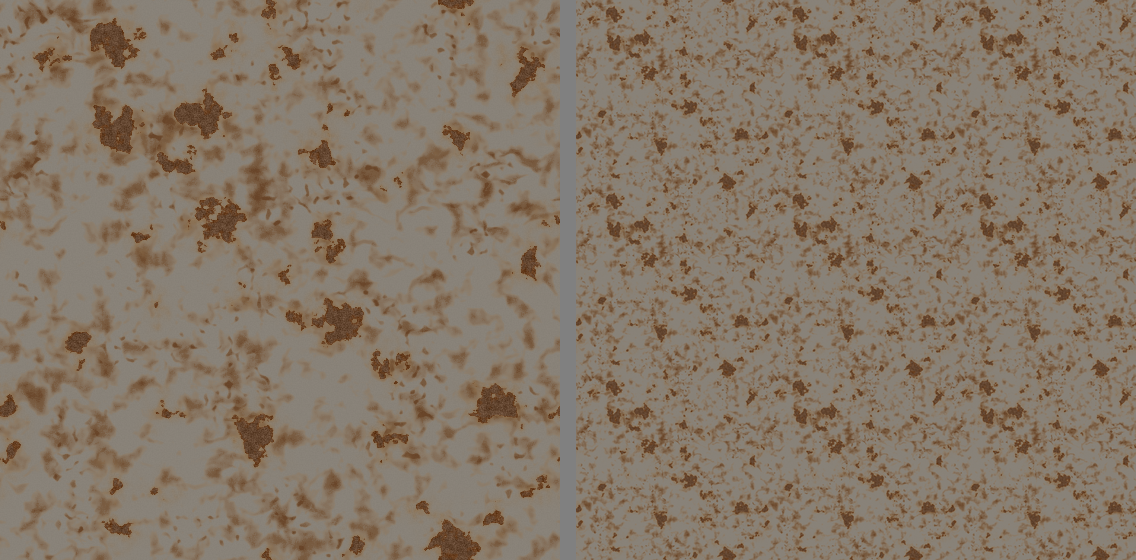
Left, the tile; right, the same tile 3 across and 3 down.
Give the GLSL for this texture, as a WebGL 1 fragment shader.

```glsl
precision highp float;
// Draws a tiling sheet of grey metal with soft brown stains and ragged rust patches.
uniform vec2 u_resolution;

// Colours
const vec3 METAL = vec3(0.535, 0.510, 0.473);
const vec3 WARM_METAL = vec3(0.548, 0.490, 0.420);
const vec3 TAN_STAIN = vec3(0.520, 0.440, 0.360);
const vec3 BROWN_STAIN = vec3(0.470, 0.355, 0.250);
const vec3 DEEP_STAIN = vec3(0.410, 0.270, 0.160);
const vec3 RUST_HALO = vec3(0.560, 0.445, 0.310);
const vec3 RUST = vec3(0.385, 0.270, 0.185);
const vec3 RUST_RIM = vec3(0.420, 0.255, 0.130);

// Feature counts across the canvas (whole numbers, so everything wraps)
const float REGION_COUNT = 5.0;
const float BLOTCH_COUNT = 25.0;
const float SPECK_COUNT = 72.0;
const float GRAIN_COUNT = 384.0;
const vec2 STREAK_COUNT = vec2(18.0, 66.0);
const float LARGE_PATCH_GRID = 6.0;
const float SMALL_PATCH_GRID = 13.0;

// Sizes in canvas units, and strengths
const vec2 LARGE_RADIUS = vec2(0.016, 0.041);
const vec2 SMALL_RADIUS = vec2(0.004, 0.013);
const float LARGE_CHANCE = 0.31;
const float SMALL_CHANCE = 0.20;
const float PATCH_WARP = 0.028;
const float PATCH_RAGGED = 0.034;
const float HALO_WIDTH = 0.011;
const float EDGE_SOFTNESS = 0.0015;

vec2 hash2(vec2 cell) {
  vec3 q = fract(cell.xyx * vec3(0.1031, 0.1030, 0.0973));
  q += dot(q, q.yzx + 33.33);
  return fract((q.xx + q.yz) * q.zy);
}

// Gradient noise that wraps after "period" cells, roughly -0.7 to 0.7
float cornerSlope(vec2 cell, vec2 offset, vec2 period, float seed) {
  vec2 h = hash2(mod(cell, period) + seed * 17.0);
  return dot(normalize(h * 2.0 - 0.9999), offset);
}

float noise(vec2 p, vec2 period, float seed) {
  vec2 g = p * period;
  vec2 i = floor(g);
  vec2 f = g - i;
  vec2 u = f * f * f * (f * (f * 6.0 - 15.0) + 10.0);
  vec2 e = vec2(0.0, 1.0);
  float low = mix(cornerSlope(i, f, period, seed),
                  cornerSlope(i + e.yx, f - e.yx, period, seed), u.x);
  float high = mix(cornerSlope(i + e.xy, f - e.xy, period, seed),
                   cornerSlope(i + e.yy, f - e.yy, period, seed), u.x);
  return mix(low, high, u.y);
}

float fbm(vec2 p, float count, float seed) {
  float sum = 0.0;
  float gain = 1.0;
  for (int octave = 0; octave < 3; octave++) {
    sum += gain * noise(p, vec2(count), seed);
    count *= 2.0;
    gain *= 0.5;
    seed += 1.0;
  }
  return sum;
}

// Distance to the nearest of the discs scattered on a wrapping grid
float scatteredDiscs(vec2 p, float grid, vec2 radius, float chance, float seed) {
  vec2 g = p * grid;
  float nearest = 1.0;
  for (int y = -1; y <= 1; y++) {
    for (int x = -1; x <= 1; x++) {
      vec2 cell = floor(g) + vec2(float(x), float(y));
      vec2 id = mod(cell, grid) + seed * 17.0;
      vec2 centre = cell + 0.1 + 0.8 * hash2(id);
      vec2 dice = hash2(id + 211.0);
      float d = length(g - centre) / grid - mix(radius.x, radius.y, dice.y);
      nearest = min(nearest, d + step(chance, dice.x));
    }
  }
  return nearest;
}

vec3 stainColour(float t) {
  vec3 c = mix(METAL, WARM_METAL, smoothstep(0.0, 0.30, t));
  c = mix(c, TAN_STAIN, smoothstep(0.25, 0.60, t));
  c = mix(c, BROWN_STAIN, smoothstep(0.55, 1.0, t));
  return mix(c, DEEP_STAIN, smoothstep(1.0, 1.5, t));
}

void main() {
  vec2 p = gl_FragCoord.xy / u_resolution;
  float grain = noise(p, vec2(GRAIN_COUNT), 1.0) + 0.6 * (hash2(floor(p * 512.0)).x - 0.5);
  vec2 warp = vec2(fbm(p, 14.0, 3.0), fbm(p, 14.0, 7.0));

  // Soft blotches, gathered into regions
  float region = fbm(p, REGION_COUNT, 11.0);
  float blotch = fbm(p + 0.012 * warp, BLOTCH_COUNT, 15.0) + 0.40 * region;
  float stain = max(0.0, (blotch + 0.05) * 1.65);

  // Small clustered specks and short streaks
  float speckArea = smoothstep(-0.02, 0.35, fbm(p, 6.0, 19.0) + 0.3 * region);
  float speck = smoothstep(0.16, 0.50, noise(p + 0.006 * warp, vec2(SPECK_COUNT), 23.0));
  float streakArea = smoothstep(0.12, 0.40, fbm(p, 4.0, 27.0));
  float streak = smoothstep(0.12, 0.50, noise(p + 0.022 * warp, STREAK_COUNT, 31.0));
  stain += 1.05 * speck * speckArea + 0.6 * streak * streakArea;
  stain += grain * (0.05 + 0.22 * min(stain, 1.0));
  vec3 colour = stainColour(stain) + 0.012 * grain;

  // Rust patches: warped discs with a ragged edge and an orange halo
  vec2 q = p + PATCH_WARP * warp;
  float disc = min(scatteredDiscs(q, LARGE_PATCH_GRID, LARGE_RADIUS, LARGE_CHANCE, 35.0),
                   scatteredDiscs(q, SMALL_PATCH_GRID, SMALL_RADIUS, SMALL_CHANCE, 39.0));
  float lobes = disc + PATCH_RAGGED * fbm(p, 32.0, 43.0);
  float edge = lobes + 0.008 * fbm(p, 128.0, 47.0);
  float halo = 0.75 * exp(-max(lobes, 0.0) / HALO_WIDTH);
  colour = mix(colour, RUST_HALO + 0.03 * grain, halo);

  float mottle = fbm(p, 90.0, 51.0);
  vec3 rust = mix(RUST_RIM, RUST, smoothstep(0.0, 0.012, -edge + 0.008 * mottle));
  rust += 0.07 * mottle + 0.09 * grain;
  colour = mix(colour, rust, 1.0 - smoothstep(-EDGE_SOFTNESS, EDGE_SOFTNESS, edge));

  gl_FragColor = vec4(colour, 1.0);
}
```
